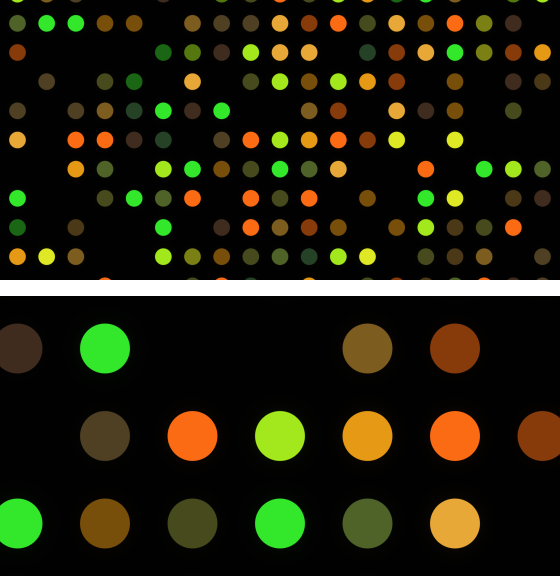
Top: the whole. Bottom: its middle third, enlarged.
A Shadertoy shader for this pattern:

```glsl
// A panel of round indicator lamps on black, set on a centred square grid.
// Each cell hashes its index to choose unlit, bright, dim or faint, then a hue;
// the lamp is a circle distance function with a soft rim and a slight halo.

const float ROWS = 9.6;            // grid cells per canvas height
const float RADIUS = 0.285;        // lamp radius, in cells
const float LIT_SHARE = 0.725;     // cells that hold a visible lamp
const float BRIGHT_SHARE = 0.37;   // of the lit lamps, at full power
const float DIM_SHARE = 0.30;      // of the lit lamps, at half power
const float HALO = 0.035;          // halo strength at the rim
const float HALO_FALLOFF = 14.0;   // halo decay per cell
const uint SEED = 37u;
const vec3 BACKGROUND = vec3(0.004);

const int HUES = 6;
const vec3 BRIGHT[HUES] = vec3[HUES](
    vec3(0.87, 0.91, 0.14), vec3(0.64, 0.91, 0.11), vec3(0.20, 0.91, 0.17),
    vec3(0.91, 0.66, 0.22), vec3(0.90, 0.60, 0.08), vec3(0.98, 0.42, 0.08));
const vec3 DIM[HUES] = vec3[HUES](
    vec3(0.48, 0.50, 0.08), vec3(0.33, 0.47, 0.06), vec3(0.10, 0.40, 0.08),
    vec3(0.49, 0.36, 0.12), vec3(0.47, 0.31, 0.04), vec3(0.53, 0.23, 0.04));
const vec3 FAINT[HUES] = vec3[HUES](
    vec3(0.28, 0.29, 0.11), vec3(0.31, 0.39, 0.16), vec3(0.15, 0.26, 0.15),
    vec3(0.31, 0.25, 0.14), vec3(0.29, 0.22, 0.09), vec3(0.25, 0.17, 0.12));

// Integer hash giving three values in [0, 1)
vec3 hashCell(ivec2 cell) {
    uvec3 v = uvec3(uint(cell.x + 512), uint(cell.y + 512), SEED);
    v = v * 1664525u + 1013904u;
    v.x += v.y * v.z; v.y += v.z * v.x; v.z += v.x * v.y;
    v ^= v >> 16u;
    v.x += v.y * v.z; v.y += v.z * v.x; v.z += v.x * v.y;
    return vec3(v >> 8u) / 16777216.0;
}

// Colour of the lamp in a cell; black when unlit
vec3 lampColor(ivec2 cell) {
    vec3 h = hashCell(cell);
    if (h.x > LIT_SHARE) return vec3(0.0);
    int hue = min(int(h.z * float(HUES)), HUES - 1);
    if (h.y < BRIGHT_SHARE) return BRIGHT[hue];
    if (h.y < BRIGHT_SHARE + DIM_SHARE) return DIM[hue];
    return FAINT[hue];
}

void mainImage(out vec4 fragColor, in vec2 fragCoord) {
    // Grid space, with a lamp at the canvas centre
    vec2 grid = (fragCoord - 0.5 * iResolution.xy) / iResolution.y * ROWS;
    vec2 cell = floor(grid + 0.5);
    float dist = length(grid - cell) - RADIUS;

    // Disc with a rim smoothed over about one pixel
    float pixel = ROWS / iResolution.y;
    float disc = 1.0 - smoothstep(-0.7 * pixel, 0.7 * pixel, dist);
    float halo = HALO * exp(-HALO_FALLOFF * max(dist, 0.0));

    vec3 lamp = lampColor(ivec2(cell));
    vec3 color = mix(BACKGROUND + lamp * halo, lamp, disc * step(0.001, lamp.r));
    fragColor = vec4(color, 1.0);
}
```
